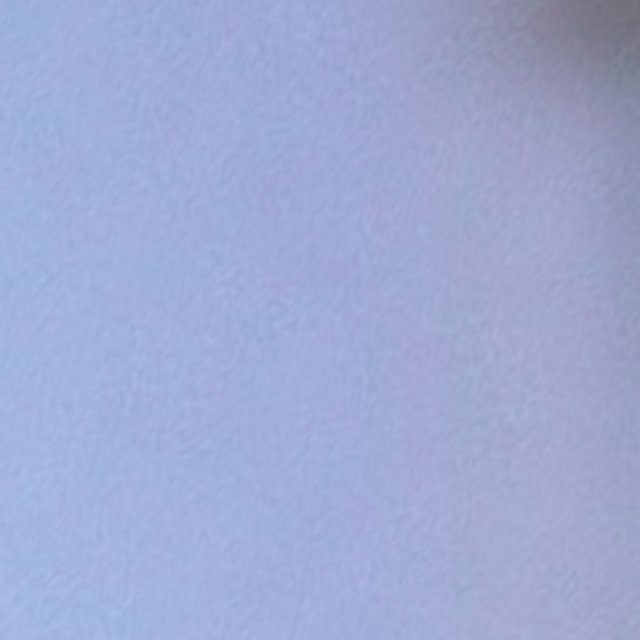
Reproduce this texture procedurally as a WebGL 2 fragment shader.

```glsl
#version 300 es
precision highp float;
// Softly lit periwinkle surface with a dim upper right corner.
// A smooth colour gradient carries broad tint blotches and a fine,
// slanted grain made from stretched gradient noise.

uniform vec2 u_resolution;
out vec4 fragColor;

const vec3 LEFT_COLOR = vec3(0.635, 0.710, 0.882);
const vec3 MIDDLE_COLOR = vec3(0.624, 0.676, 0.855);
const vec3 RIGHT_COLOR = vec3(0.640, 0.660, 0.805);
const vec3 CORNER_COLOR = vec3(0.430, 0.415, 0.450);
const vec3 EDGE_COLOR = vec3(0.500, 0.545, 0.660);
const vec3 TINT_AXIS = vec3(1.0, -0.55, 0.15);  // pink against cyan

const float CORNER_RADIUS = 0.25;
const float EDGE_WIDTH = 0.11;
const float EDGE_STRENGTH = 0.55;
const float VERTICAL_LIGHT = 0.022;
const float GRAIN_SCALE = 88.0;       // grain cells across the canvas
const float GRAIN_STRETCH = 0.60;     // below 1 lengthens the grains
const float GRAIN_STRENGTH = 0.050;
const float BLOTCH_SCALE = 13.0;
const float TINT_STRENGTH = 0.026;
const float SHADE_STRENGTH = 0.014;

vec2 hash2(vec2 cell) {
    vec2 k = vec2(dot(cell, vec2(127.1, 311.7)), dot(cell, vec2(269.5, 183.3)));
    return fract(sin(k) * 43758.5453) * 2.0 - 1.0;
}

// Gradient noise, roughly -0.7 to 0.7
float noise(vec2 p) {
    vec2 i = floor(p);
    vec2 f = p - i;
    vec2 u = f * f * f * (f * (f * 6.0 - 15.0) + 10.0);
    vec2 e = vec2(1.0, 0.0);
    float a = dot(hash2(i), f);
    float b = dot(hash2(i + e.xy), f - e.xy);
    float c = dot(hash2(i + e.yx), f - e.yx);
    float d = dot(hash2(i + e.xx), f - e.xx);
    return mix(mix(a, b, u.x), mix(c, d, u.x), u.y);
}

// Noise drawn out along the given angle
float slantedNoise(vec2 p, float angle, float scale) {
    vec2 along = vec2(cos(angle), sin(angle));
    vec2 q = vec2(dot(p, along) * GRAIN_STRETCH, dot(p, vec2(-along.y, along.x)));
    return noise(q * scale);
}

// Fine grain whose slant drifts between shallow and steep
float grain(vec2 p) {
    vec2 bent = p + 0.006 * vec2(noise(p * 19.0), noise(p * 19.0 + 41.0));
    float shallow = slantedNoise(bent, 0.75, GRAIN_SCALE);
    float steep = slantedNoise(bent + 3.7, 1.35, GRAIN_SCALE);
    float slant = smoothstep(-0.25, 0.25, noise(p * 8.0 + 17.0));
    float fine = slantedNoise(bent + 9.1, 1.0, GRAIN_SCALE * 1.8);
    float patchiness = 0.9 + 0.6 * noise(p * 7.0 + 63.0);
    return (mix(shallow, steep, slant) + 0.35 * fine) * patchiness;
}

// Broad light: left to right gradient, dim right edge and corner
vec3 surfaceLight(vec2 p) {
    float across = p.x + 0.12 * (p.y - 0.5);
    vec3 color = mix(LEFT_COLOR, MIDDLE_COLOR, smoothstep(-0.1, 0.5, across));
    color = mix(color, RIGHT_COLOR, smoothstep(0.4, 0.9, across));
    color += VERTICAL_LIGHT * (0.5 - p.y) * vec3(0.8, 1.0, 0.4);

    float edge = exp(-pow((1.0 - p.x) / EDGE_WIDTH, 2.0) * 2.0);
    float edgeHeight = mix(0.25, 1.0, smoothstep(0.1, 0.8, p.y));
    color = mix(color, EDGE_COLOR, edge * edgeHeight * EDGE_STRENGTH);

    vec2 fromCorner = (1.0 - p) * vec2(0.9, 1.35) / CORNER_RADIUS;
    float corner = exp(-1.3 * dot(fromCorner, fromCorner));
    return mix(color, CORNER_COLOR, corner * 0.85);
}

void main() {
    vec2 p = gl_FragCoord.xy / u_resolution;
    vec3 color = surfaceLight(p);

    // Broad tint and shade blotches
    float tint = noise(p * BLOTCH_SCALE + 5.0) + 0.6 * noise(p * BLOTCH_SCALE * 2.7 + 29.0);
    float shade = noise(p * BLOTCH_SCALE * 0.6 + 71.0);
    color += TINT_AXIS * tint * TINT_STRENGTH;
    color += shade * SHADE_STRENGTH;

    // Fine grain
    color += grain(p) * GRAIN_STRENGTH * vec3(0.95, 1.0, 0.9);

    fragColor = vec4(clamp(color, 0.0, 1.0), 1.0);
}
```
